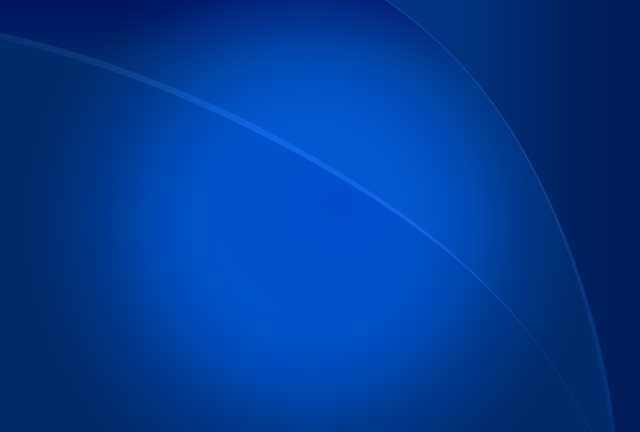
Give the GLSL for this background, as a WebGL 2 fragment shader.

```glsl
#version 300 es
precision highp float;
// Deep blue backdrop: a broad round glow on navy, crossed by two
// tapering curved ribbons. Each curve is a polynomial whose slope turns
// the offset into a distance; the right one also bounds a darker panel.

uniform vec2 u_resolution;
out vec4 fragColor;

// Signed distance to the falling sweep, positive above it.
float sweepDistance(vec2 p) {
    float x = p.x;
    float height = 0.917 - 0.224 * x - 0.2345 * x * x - 0.0101 * pow(x, 9.0);
    float slope = -0.224 - 0.469 * x - 0.0909 * pow(x, 8.0);
    return (p.y - height) / sqrt(1.0 + slope * slope);
}

// Signed distance to the right arc, positive on its outer side.
float arcDistance(vec2 p) {
    float y = p.y;
    float edge = 1.419 - 0.121 * y - 0.288 * y * y - 0.118 * pow(y, 6.5);
    float slope = -0.121 - 0.576 * y - 0.767 * pow(y, 5.5);
    return (p.x - edge) / sqrt(1.0 + slope * slope);
}

// Soft-edged line; a line thinner than a pixel fades instead of vanishing.
float ribbon(float d, float halfWidth, float pixel) {
    float w = max(halfWidth, 0.5 * pixel);
    float cover = 1.0 - smoothstep(w - 0.5 * pixel, w + 0.5 * pixel, abs(d));
    return cover * min(1.0, 2.0 * halfWidth / pixel);
}

void main() {
    float pixel = 1.0 / u_resolution.y;
    vec2 p = gl_FragCoord.xy * pixel;
    float sweep = sweepDistance(p);
    float arc = arcDistance(p);

    // Ribbon widths; the areas meet at the inner side of each ribbon.
    float sweepWidth = 0.0005 + 0.0068 * (1.0 - smoothstep(0.55, 1.35, p.x));
    float arcWidth = mix(0.0055, 0.0008, smoothstep(0.0, 0.95, p.y));
    float above = smoothstep(-pixel, pixel, sweep + sweepWidth);
    float outside = smoothstep(-pixel, pixel, arc + arcWidth);

    // Navy base, deeper and more violet toward the top.
    float topShade = smoothstep(0.8, 1.04, p.y) * above;
    vec3 base = mix(vec3(0.0, 0.17, 0.42), vec3(0.0, 0.07, 0.36), topShade);

    // Central glow with a slightly deeper core below the sweep.
    float r = length((p - vec2(0.715, 0.485)) * vec2(1.0, 0.97));
    float glow = 1.0 - smoothstep(0.2, 0.665, r);
    vec3 glowColor = mix(vec3(0.0, 0.325, 0.8), vec3(0.01, 0.34, 0.815), above);
    float core = 1.0 - smoothstep(0.0, 0.34, length(p - vec2(0.78, 0.53)));
    glowColor.g -= 0.018 * core * (1.0 - above);
    vec3 color = mix(base, glowColor, glow);

    // Sweep ribbon, tapering to a hairline at the lower right.
    color += vec3(0.04, 0.06, 0.07) * ribbon(sweep, sweepWidth, pixel);

    // Panel outside the arc, fading to dark navy at the right.
    vec3 panel = mix(vec3(0.0, 0.21, 0.51), vec3(0.0, 0.11, 0.35),
                     smoothstep(0.95, 1.48, p.x));
    color = mix(color, panel, outside);

    // Arc ribbon, wide and dim below, thin and bright above.
    vec3 arcLight = mix(vec3(0.01, 0.065, 0.1), vec3(0.07, 0.13, 0.17), p.y);
    color += arcLight * ribbon(arc, arcWidth, pixel);

    fragColor = vec4(color, 1.0);
}
```
